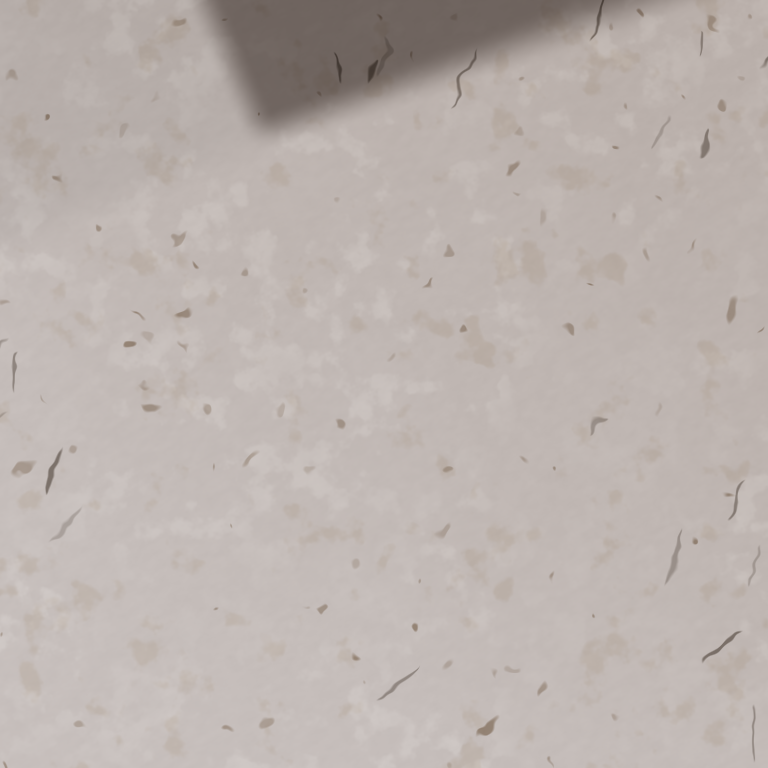
Write a WebGL 1 fragment shader that draws this texture.

```glsl
precision highp float;
// Pale limestone with fine cracks, specks and a soft angular shadow at the top.

uniform vec2 u_resolution;

#define STONE_LIGHT vec3(0.777, 0.747, 0.736)
#define STONE_DEEP vec3(0.727, 0.688, 0.668)
#define SHADOW_TINT vec3(0.620, 0.590, 0.575)
#define CRACK_TINT vec3(0.600, 0.570, 0.540)
#define SPECK_TINT vec3(0.740, 0.680, 0.610)
#define SHADOW_CORNER vec2(0.340, 0.826)
#define HALF_SHADE 0.955
#define CRACK_CELLS 11.0
#define SPECK_CELLS 17.0
#define PALE_AMOUNT 0.035
#define GRAIN_AMOUNT 0.022

float hash(vec2 p) {
  return fract(sin(dot(p, vec2(127.1, 311.7))) * 43758.5453);
}

float noise(vec2 p) {
  vec2 i = floor(p), f = fract(p);
  f = f * f * (3.0 - 2.0 * f);
  return mix(mix(hash(i), hash(i + vec2(1.0, 0.0)), f.x),
             mix(hash(i + vec2(0.0, 1.0)), hash(i + vec2(1.0, 1.0)), f.x), f.y);
}

float fbm(vec2 p) {
  float sum = 0.0, amp = 0.5;
  for (int i = 0; i < 4; i++) {
    sum += amp * noise(p);
    p = mat2(0.8, 0.6, -0.6, 0.8) * p * 2.03 + 17.3;
    amp *= 0.5;
  }
  return sum / 0.9375;
}

// Chance of a crack: high along the upper right and at the left edge.
float crackDensity(vec2 p) {
  float top = smoothstep(0.72, 0.92, p.y) * smoothstep(0.30, 0.55, p.x);
  float left = smoothstep(0.20, 0.08, p.x) * smoothstep(0.24, 0.10, abs(p.y - 0.40));
  return 0.05 + 0.65 * max(top, left);
}

// Tapered, wavering strokes that lean up to the right.
float cracks(vec2 p) {
  vec2 warped = p + 0.018 * (vec2(noise(p * 30.0), noise(p * 30.0 + 51.0)) - 0.5)
                  + 0.006 * (vec2(noise(p * 90.0), noise(p * 90.0 + 23.0)) - 0.5);
  vec2 home = floor(p * CRACK_CELLS);
  float cover = 0.0;
  for (int y = -1; y <= 1; y++) {
    for (int x = -1; x <= 1; x++) {
      vec2 cell = home + vec2(float(x), float(y));
      vec2 center = (cell + vec2(hash(cell + 3.1), hash(cell + 7.7))) / CRACK_CELLS;
      float angle = mix(0.55, 1.75, hash(cell + 13.9));
      vec2 along = vec2(cos(angle), sin(angle));
      vec2 d = warped - center;
      float u = dot(d, along) / mix(0.014, 0.044, hash(cell + 21.3));
      float v = abs(dot(d, vec2(-along.y, along.x)));
      float taper = max(1.0 - u * u, 0.0);
      float width = mix(0.0008, 0.0030, hash(cell + 29.5)) * taper;
      float stroke = smoothstep(width + 0.0022, width - 0.0008, v) * smoothstep(0.0, 0.4, taper);
      float present = step(hash(cell + 37.1), crackDensity(center));
      cover = max(cover, stroke * present * mix(0.35, 1.0, hash(cell + 41.7)));
    }
  }
  return cover;
}

// Small ragged pits and mineral specks.
float specks(vec2 p) {
  vec2 home = floor(p * SPECK_CELLS);
  vec2 warped = p + 0.010 * (vec2(noise(p * 85.0), noise(p * 85.0 + 9.0)) - 0.5);
  float cover = 0.0;
  for (int y = -1; y <= 1; y++) {
    for (int x = -1; x <= 1; x++) {
      vec2 cell = home + vec2(float(x), float(y));
      vec2 d = warped - (cell + vec2(hash(cell + 53.3), hash(cell + 59.1))) / SPECK_CELLS;
      float angle = 3.1416 * hash(cell + 61.9);
      d = mat2(cos(angle), -sin(angle), sin(angle), cos(angle)) * d;
      d.x /= mix(1.0, 3.0, pow(hash(cell + 67.7), 2.0));
      float radius = mix(0.0015, 0.0055, pow(hash(cell + 71.3), 2.0));
      float spot = smoothstep(radius + 0.002, radius - 0.0015, length(d));
      cover = max(cover, spot * step(hash(cell + 79.9), 0.30) * mix(0.25, 1.0, hash(cell + 83.3)));
    }
  }
  return cover;
}

void main() {
  vec2 p = gl_FragCoord.xy / u_resolution;

  // Stone tone, mottling and slanted fine grain.
  float tone = 0.4 * p.x + 0.6 * p.y + 0.16 * (fbm(p * 6.0) - 0.5);
  vec3 color = mix(STONE_LIGHT, STONE_DEEP, smoothstep(0.05, 0.98, tone));
  vec2 slanted = mat2(0.87, -0.5, 0.5, 0.87) * p;
  color += GRAIN_AMOUNT * (fbm(slanted * vec2(75.0, 120.0)) - 0.5);

  // Chalky pale patches gathered in loose clusters.
  float cluster = smoothstep(0.42, 0.68, fbm(p * 5.0 + 31.0));
  float chalk = smoothstep(0.52, 0.72, fbm(p * 32.0 + 5.0));
  color += PALE_AMOUNT * chalk * (0.25 + 0.75 * cluster) * vec3(0.9, 1.0, 1.0);
  float stain = smoothstep(0.62, 0.78, fbm(p * 26.0 + 67.0));
  color *= mix(vec3(1.0), vec3(0.965, 0.950, 0.925), stain);

  color *= mix(vec3(1.0), SPECK_TINT, specks(p));
  color *= mix(vec3(1.0), CRACK_TINT, cracks(p));

  // Faint outer shade, then the dark wedge with its widening penumbra.
  vec2 q = p - SHADOW_CORNER;
  float shade = smoothstep(-0.035, 0.035, dot(p - vec2(0.0, 0.68), vec2(-0.376, 0.926)));
  float soft = 0.018 + 0.022 * p.x;
  float wedge = smoothstep(-0.026, 0.026, dot(q, vec2(0.919, 0.395)))
              * smoothstep(-soft, soft, dot(q, vec2(-0.325, 0.946)));
  color *= mix(1.0, HALF_SHADE, shade) * mix(vec3(1.0), SHADOW_TINT, wedge);

  gl_FragColor = vec4(color, 1.0);
}
```
